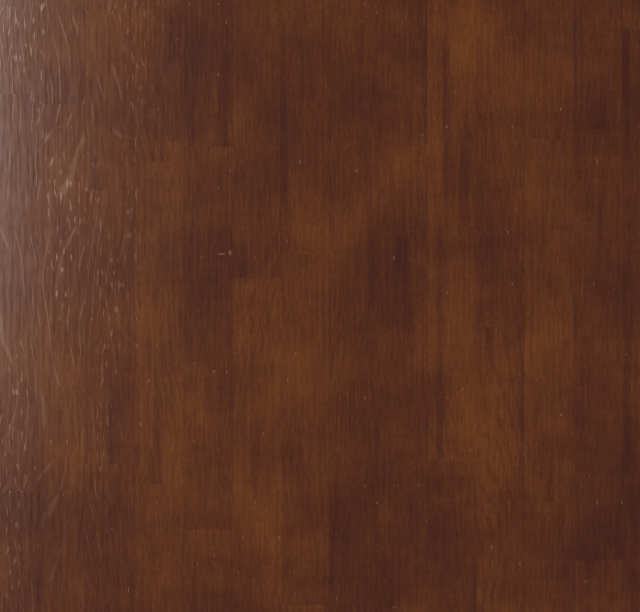
Give the GLSL for this texture, as a Shadertoy shader.

```glsl
const float STAVE_WIDTH = 0.0797;
const vec3 DARK_STAIN = vec3(0.280, 0.150, 0.115);
const vec3 MID_STAIN = vec3(0.340, 0.188, 0.120);
const vec3 WARM_STAIN = vec3(0.412, 0.236, 0.128);
const vec3 SHEEN = vec3(0.500, 0.390, 0.355);
const vec3 PORE_LIGHT = vec3(0.640, 0.530, 0.470);

float hash(vec2 p) {
    vec3 q = fract(vec3(p.xyx) * 0.1031);
    q += dot(q, q.yzx + 33.33);
    return fract((q.x + q.y) * q.z);
}

vec2 gradient(vec2 cell) {
    float angle = 6.2832 * hash(cell);
    return vec2(cos(angle), sin(angle));
}

float noise(vec2 p) {
    vec2 i = floor(p), f = p - i;
    vec2 u = f * f * f * (f * (f * 6.0 - 15.0) + 10.0);
    vec2 e = vec2(1.0, 0.0);
    float bottom = mix(dot(gradient(i), f), dot(gradient(i + e), f - e), u.x);
    float top = mix(dot(gradient(i + e.yx), f - e.yx), dot(gradient(i + 1.0), f - 1.0), u.x);
    return mix(bottom, top, u.y);
}

float fbm(vec2 p) {
    float sum = 0.0, amplitude = 1.0;
    for (int i = 0; i < 4; i++) {
        sum += amplitude * noise(p);
        p = p * 2.03 + 17.3;
        amplitude *= 0.5;
    }
    return sum;
}

// Position along a column, counted in staves
float staveCoord(float column, float y) {
    float staveLength = mix(0.36, 0.75, hash(vec2(column, 3.0)));
    return y / staveLength + 5.0 * hash(vec2(column, 8.0)) + 10.0;
}

// Tone of a column, with softened butt joints
float staveTone(float column, float y, float softness) {
    float s = staveCoord(column, y);
    float row = floor(s);
    float blend = smoothstep(1.0 - softness * 3.0, 1.0, s - row);
    return mix(hash(vec2(column, row)), hash(vec2(column, row + 1.0)), blend) - 0.5;
}

// Soft elongated spot
float spot(vec2 p, vec2 center, vec2 radius) {
    vec2 d = (p - center) / radius;
    return exp(-dot(d, d));
}

// Thin contour lines of a stretched field, like cathedral grain
float growthLines(vec2 p, float count, float width) {
    float field = p.x * 10.0 + noise(p * vec2(7.0, 2.2)) * 1.1 + noise(p * vec2(22.0, 9.0)) * 0.13;
    float line = abs(fract(field * count) - 0.5);
    return 1.0 - smoothstep(width * 0.3, width, line);
}

void mainImage(out vec4 fragColor, in vec2 fragCoord) {
    vec2 p = fragCoord / iResolution.y;
    float softness = max(1.0 / iResolution.y, 0.002);

    // Staves and their side seams
    float x = p.x / STAVE_WIDTH + 0.25;
    float column = floor(x);
    float side = fract(x) * STAVE_WIDTH;
    float tone = mix(staveTone(column - 1.0, p.y, softness),
                     staveTone(column, p.y, softness),
                     smoothstep(0.0, softness * 1.5, side));
    float seam = 1.0 - smoothstep(0.0, softness * 1.4, min(side, STAVE_WIDTH - side));
    float row = floor(staveCoord(column, p.y));
    vec2 grainPoint = p + 4.0 * vec2(hash(vec2(column, row + 40.0)), hash(vec2(row, column + 70.0)));

    // Blotchy stain, cross figure and fine vertical fibres
    float blotch = fbm(p * vec2(6.0, 4.5) + 3.7);
    float figure = fbm(grainPoint * vec2(13.0, 36.0));
    float fibre = noise(grainPoint * vec2(170.0, 11.0)) + 0.9 * noise(grainPoint * vec2(240.0, 40.0));
    float streak = smoothstep(0.18, 0.6, noise(grainPoint * vec2(36.0, 2.8)));
    float speckle = noise(p * vec2(230.0, 130.0));
    float t = 0.08 + 0.75 * tone + 1.2 * blotch + 0.26 * figure + 0.5 * fibre + 0.4 * speckle;
    t -= 0.75 * streak + 0.15 * seam;
    t -= 0.3 * growthLines(grainPoint, 8.0, 0.24) * smoothstep(0.0, 0.35, noise(grainPoint * vec2(9.0, 2.0)));

    // Knot shadow and the darker lower and right edges
    vec2 knot = vec2(0.368, 0.585);
    t -= 0.45 * spot(p, knot, vec2(0.025, 0.025)) + 0.5 * spot(p, knot, vec2(0.11, 0.07));
    t -= 0.4 * (1.0 - smoothstep(0.0, 0.22, p.y)) + 0.2 * smoothstep(0.55, 1.0, p.x);

    vec3 color = mix(MID_STAIN, DARK_STAIN, clamp(-t, 0.0, 1.25));
    color = mix(color, WARM_STAIN, clamp(t, 0.0, 1.15));

    // Grey sheen fading in from the left
    float height = smoothstep(-0.05, 0.8, p.y);
    float sheen = exp(-p.x * 7.0) * mix(0.2, 0.95, height);
    color = mix(color, SHEEN, clamp(sheen * (0.9 + 0.35 * fibre), 0.0, 1.0));

    // Pale open pores, dense under the sheen and rare elsewhere
    float reach = (1.0 - smoothstep(0.02, 0.34, p.x)) * mix(0.3, 1.0, height);
    float dash = smoothstep(0.2, 0.48, noise(grainPoint * vec2(200.0, 50.0)));
    float patches = smoothstep(-0.05, 0.35, noise(p * vec2(20.0, 2.5) + 9.0));
    float wavy = growthLines(grainPoint, 5.0, 0.12) * smoothstep(-0.15, 0.25, noise(grainPoint * vec2(60.0, 18.0)));
    float fleck = smoothstep(0.48, 0.64, noise(p * vec2(150.0, 70.0) + 31.0));
    float pores = reach * (0.75 * dash * patches + 0.35 * wavy) + 0.28 * fleck;
    pores += 0.5 * spot(p, knot + vec2(0.008, 0.002), vec2(0.0025, 0.004));
    pores += 0.4 * spot(p, knot - vec2(0.006, 0.0), vec2(0.006, 0.0018));
    color = mix(color, PORE_LIGHT, clamp(pores, 0.0, 0.7));

    fragColor = vec4(color, 1.0);
}
```
